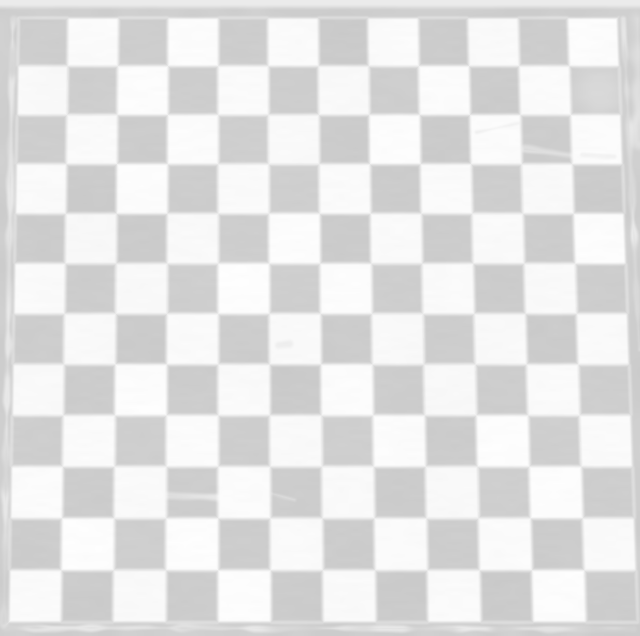
Give the GLSL for this pattern, as a WebGL 1 fragment shader.

```glsl
precision highp float;

uniform vec2 u_resolution;

const float CELLS = 12.0;
const float DARK_TONE = 0.802;
const float LIGHT_TONE = 0.982;
const float FRAME_TONE = 0.808;
const float STRIP_TONE = 0.92;

float hash(vec2 p) {
  vec3 q = fract(vec3(p.xyx) * 0.1031);
  q += dot(q, q.yzx + 33.33);
  return fract((q.x + q.y) * q.z);
}

float valueNoise(vec2 p) {
  vec2 cell = floor(p);
  vec2 f = fract(p);
  f = f * f * (3.0 - 2.0 * f);
  float low = mix(hash(cell), hash(cell + vec2(1.0, 0.0)), f.x);
  float high = mix(hash(cell + vec2(0.0, 1.0)), hash(cell + vec2(1.0, 1.0)), f.x);
  return mix(low, high, f.y);
}

// Maps the canvas to board cells: the board widens and the rows grow downward
vec2 boardCoords(vec2 p) {
  const float TOP = 0.0276;
  const float HEIGHT = 0.951;
  const float ROW = 0.076;
  const float GROWTH = 0.000274;
  float depth = p.y - TOP;
  float t = depth / HEIGHT;
  float left = mix(0.0286, 0.013, t);
  float right = mix(0.9655, 0.9974, t);
  float row = (sqrt(ROW * ROW + 4.0 * GROWTH * depth) - ROW) / (2.0 * GROWTH);
  return vec2(CELLS * (p.x - left) / (right - left), row);
}

// Amount of light tile, with dark tiles slightly inset
float checker(vec2 g, float blur) {
  vec2 id = floor(g);
  vec2 q = abs(fract(g) - 0.5);
  float edge = 0.5 - max(q.x, q.y);
  float side = mod(id.x + id.y, 2.0) * 2.0 - 1.0;
  return smoothstep(-blur, blur, side * edge + 0.012);
}

float boardMask(vec2 g, float blur) {
  vec2 q = abs(g - 0.5 * CELLS) - 0.5 * CELLS;
  return 1.0 - smoothstep(-blur, blur, max(q.x, q.y));
}

// Broken, soft-edged line from a to b
float scratch(vec2 p, vec2 a, vec2 b, float width, float wear) {
  vec2 along = b - a;
  float t = clamp(dot(p - a, along) / dot(along, along), 0.0, 1.0);
  float wobble = (valueNoise(p * 35.0) - 0.5) * width;
  float d = abs(length(p - a - along * t) + wobble);
  float strength = mix(1.0, smoothstep(0.25, 0.75, valueNoise(p * 23.0 + a * 91.0)), wear);
  return strength * (1.0 - smoothstep(0.0, width, d));
}

float tileTone(vec2 id, float light) {
  float vary = hash(id + 7.0) - 0.5;
  return mix(DARK_TONE + 0.014 * vary, LIGHT_TONE + 0.018 * vary, light);
}

// Paler strip above the board and worn lines on its surround
float frameTone(vec2 p) {
  float tone = FRAME_TONE + 0.025 * (valueNoise(p * vec2(30.0, 24.0)) - 0.5);
  float lines = scratch(p, vec2(0.020, 0.03), vec2(0.006, 0.98), 0.008, 0.7);
  lines += scratch(p, vec2(0.974, 0.03), vec2(0.999, 0.55), 0.007, 0.6);
  lines += scratch(p, vec2(0.01, 0.987), vec2(0.99, 0.989), 0.007, 0.8);
  lines += 0.8 * scratch(p, vec2(0.996, 0.03), vec2(0.999, 0.22), 0.018, 0.3);
  tone += 0.1 * min(lines, 1.0);
  return mix(STRIP_TONE, tone, smoothstep(0.006, 0.017, p.y));
}

float surfaceScratches(vec2 p) {
  float marks = scratch(p, vec2(0.25, 0.779), vec2(0.35, 0.782), 0.008, 0.3);
  marks += 0.6 * scratch(p, vec2(0.425, 0.776), vec2(0.46, 0.786), 0.007, 0.3);
  marks += scratch(p, vec2(0.82, 0.235), vec2(0.90, 0.245), 0.008, 0.3);
  return min(marks, 1.0);
}

// Faint grey smudges that show on the light tiles
float smudges(vec2 p) {
  float marks = scratch(p, vec2(0.745, 0.208), vec2(0.81, 0.194), 0.006, 0.4);
  marks += scratch(p, vec2(0.91, 0.243), vec2(0.96, 0.246), 0.006, 0.4);
  marks += scratch(p, vec2(0.435, 0.543), vec2(0.452, 0.541), 0.008, 0.2);
  return min(marks, 1.0);
}

void main() {
  vec2 p = gl_FragCoord.xy / u_resolution;
  p.y = 1.0 - p.y;

  vec2 g = boardCoords(p);
  float blur = max(0.06, CELLS / min(u_resolution.x, u_resolution.y));
  float light = checker(g, blur);
  float tone = tileTone(floor(g), light);

  // Fine horizontal grain and uneven fading
  float grain = valueNoise(p * vec2(45.0, 150.0)) - 0.5;
  tone += 0.010 * grain + 0.010 * (valueNoise(p * 9.0) - 0.5);
  float faded = 1.0 - smoothstep(0.1, 0.9, length(g - vec2(11.6, 1.5)));
  tone += 0.05 * faded * (1.0 - light);

  // Wear over the tiles
  tone += 0.10 * surfaceScratches(p) * (1.0 - light);
  tone -= 0.045 * smudges(p) * light;

  tone = mix(frameTone(p), tone, boardMask(g, blur));
  gl_FragColor = vec4(vec3(clamp(tone, 0.0, 1.0)), 1.0);
}
```
